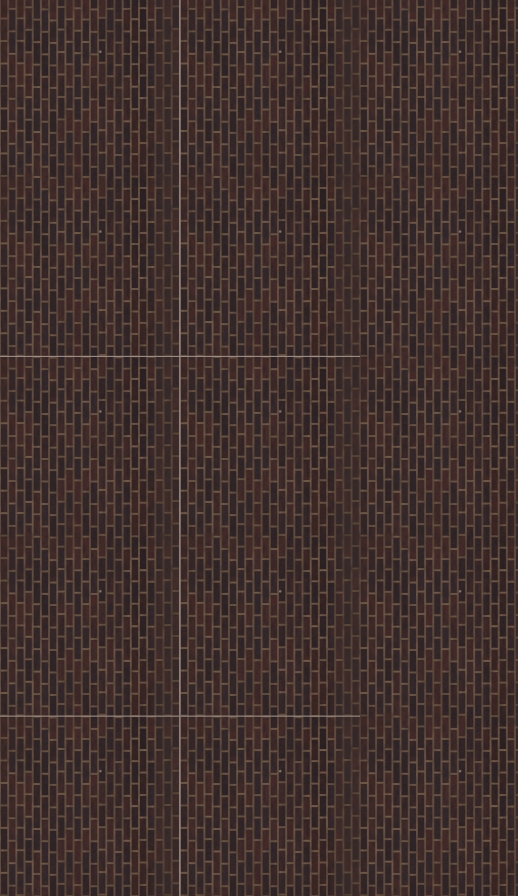
This texture is drawn by a Shadertoy shader. Its source:

```glsl
// Dark upright brickwork: a square tile of 22 staggered columns by 8 bricks,
// repeated about 2.9 times across and 5 times up, with pale seams on some tile edges.
// Joints come from box distances; wear from hashes and noise that wrap with the tile.

float hash(vec2 p) {
    vec3 q = fract(p.xyx * vec3(0.1031, 0.1030, 0.0973));
    q += dot(q, q.yzx + 33.33);
    return fract((q.x + q.y) * q.z);
}

// Value noise that repeats after the given number of cells
float wrapNoise(vec2 p, vec2 period) {
    vec2 i = floor(p), f = fract(p);
    f = f * f * (3.0 - 2.0 * f);
    vec2 a = mod(i, period), b = mod(i + 1.0, period);
    return mix(mix(hash(a), hash(vec2(b.x, a.y)), f.x),
               mix(hash(vec2(a.x, b.y)), hash(b), f.x), f.y);
}

// Antialiased coverage of a band around distance zero
float band(float dist, float halfWidth, float pixel) {
    return clamp((halfWidth - abs(dist)) / pixel + 0.5, 0.0, 1.0);
}

void mainImage(out vec4 fragColor, in vec2 fragCoord) {
    const vec2 bricks = vec2(22.0, 8.0);
    float pixel = 2.88 / iResolution.x;
    vec2 p = fragCoord * pixel;            // one unit is one tile
    vec2 tileUv = fract(p);

    // Staggered columns with slightly uneven heights
    vec2 q = p * bricks;
    float column = mod(floor(q.x), bricks.x);
    q.y += 0.5 * mod(column, 2.0) + 0.14 * (hash(vec2(column, 7.0)) - 0.5);
    vec2 id = mod(floor(q), bricks);
    vec2 f = fract(q);
    vec2 edge = min(f, 1.0 - f) / bricks;

    // Broad and fine wear
    float patches = wrapNoise(p * vec2(5.0, 6.0), vec2(5.0, 6.0));
    float streaks = wrapNoise(p * vec2(66.0, 28.0), vec2(66.0, 28.0));
    float grain = wrapNoise(p * 110.0, vec2(110.0));
    float tone = hash(id + 3.0);

    // Brick faces: near-black plum to dull red, with upright streaks
    float redness = smoothstep(0.25, 0.95, 0.6 * tone + 0.45 * streaks);
    vec3 brick = mix(vec3(0.185, 0.145, 0.158), vec3(0.255, 0.160, 0.155), redness);
    brick *= 0.90 + 0.12 * grain + 0.10 * hash(id + 41.0);

    // A few columns have stronger contrast; those at the right are murkier
    float crisp = smoothstep(0.68, 0.73, tileUv.x) * (1.0 - smoothstep(0.80, 0.85, tileUv.x));
    float murky = smoothstep(0.84, 0.92, tileUv.x);
    brick *= 1.0 - 0.10 * crisp;
    brick = mix(brick, vec3(0.245, 0.185, 0.175), 0.30 * murky);

    // Mortar, a little paler in the short joints
    float sideJoint = band(edge.x, 0.0054, pixel);
    float endJoint = band(edge.y, 0.0056, pixel);
    vec3 mortar = mix(vec3(0.335, 0.262, 0.208), vec3(0.395, 0.315, 0.248), patches);
    mortar *= 0.90 + 0.20 * streaks + 0.14 * crisp * grain - 0.12 * murky;
    mortar *= 1.0 + 0.08 * endJoint;
    vec3 color = mix(brick, mortar, max(sideJoint, endJoint));

    // One pale chip in each tile
    float chip = band(length(tileUv - vec2(0.558, 0.694)), 0.007, pixel);
    color = mix(color, vec3(0.56, 0.49, 0.43), 0.85 * chip);

    // Seams: one full upright line, and level lines over the first two tiles
    float upright = band(p.x - 1.0, 0.0034, pixel);
    float level = band(mod(p.y, 2.0) - 1.0, 0.0032, pixel) * step(p.x, 2.0);
    color = mix(color, vec3(0.64, 0.59, 0.55), max(upright, 0.9 * level));

    fragColor = vec4(color, 1.0);
}
```
